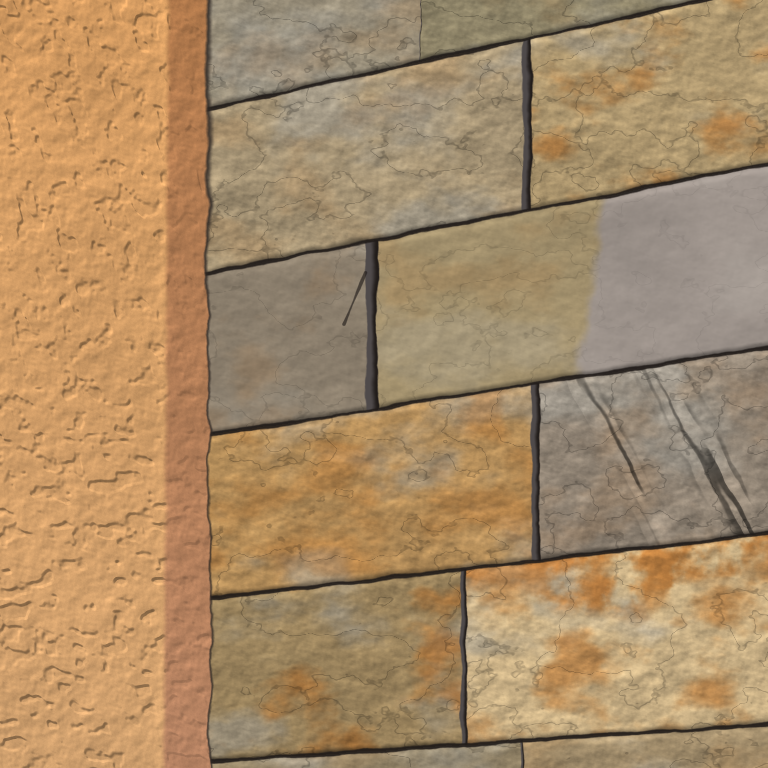
Reproduce this texture procedurally as a Shadertoy shader.

```glsl
// Rough ochre plaster pier beside courses of split stone seen at an angle.
// Courses are a fan of sloping joints; each has one vertical split. Noise
// heights are compared along the light direction to give relief.
#define PIER_CORNER 0.216
#define PIER_EDGE 0.271
#define COURSE_STEP 0.2122
#define FIRST_JOINT 0.143
#define JOINT_HALF 0.0024
#define STONE_RELIEF 0.62
#define PIT_DARKNESS 0.34
#define TO_LIGHT vec2(-0.0025, -0.0035)
#define RUST vec3(0.67, 0.40, 0.15)
#define SLATE vec3(0.55, 0.54, 0.51)
#define GAP vec3(0.13, 0.11, 0.10)

const float splitX[6] = float[6](0.547, 0.686, 0.484, 0.698, 0.604, 0.680);
const float splitHalf[6] = float[6](0.0004, 0.0048, 0.0066, 0.0050, 0.0040, 0.0018);
const vec3 leftStone[6] = vec3[6](
    vec3(0.59, 0.55, 0.47), vec3(0.65, 0.58, 0.46), vec3(0.55, 0.50, 0.43),
    vec3(0.70, 0.55, 0.35), vec3(0.60, 0.51, 0.36), vec3(0.57, 0.51, 0.40));
const vec3 rightStone[6] = vec3[6](
    vec3(0.56, 0.52, 0.41), vec3(0.69, 0.60, 0.44), vec3(0.64, 0.57, 0.43),
    vec3(0.57, 0.52, 0.46), vec3(0.80, 0.70, 0.53), vec3(0.63, 0.55, 0.42));

float hash(vec2 p) {
    vec3 q = fract(vec3(p.xyx) * 0.1031);
    q += dot(q, q.yzx + 33.33);
    return fract((q.x + q.y) * q.z);
}

float noise(vec2 p) {
    vec2 i = floor(p), f = fract(p);
    f = f * f * (3.0 - 2.0 * f);
    return mix(mix(hash(i), hash(i + vec2(1, 0)), f.x),
               mix(hash(i + vec2(0, 1)), hash(i + vec2(1, 1)), f.x), f.y);
}

float fbm(vec2 p) {
    float sum = 0.0, amp = 0.5;
    for (int i = 0; i < 5; i++) {
        sum += amp * noise(p);
        p = mat2(1.6, 1.2, -1.2, 1.6) * p + 7.3;
        amp *= 0.5;
    }
    return sum;
}

// Height of the course joint above x, measured down from the top
float jointAt(float i, float x) {
    float slope = -0.222 + 0.025 * i + 0.0035 * i * i;
    return FIRST_JOINT + COURSE_STEP * i + slope * (x - 0.27);
}

float segment(vec2 p, vec2 a, vec2 b) {
    vec2 d = b - a;
    return length(p - a - d * clamp(dot(p - a, d) / dot(d, d), 0.0, 1.0));
}

// Worm shaped pits: steep at the top, lying flat towards the bottom
float pits(vec2 p) {
    vec2 w = p + 0.012 * vec2(noise(p * 45.0), noise(p * 45.0 + 19.0));
    float steep = noise(mat2(0.9, 0.4, -0.4, 0.9) * w * vec2(88.0, 46.0));
    float flatter = noise(w * vec2(56.0, 98.0) + 31.0);
    float n = mix(steep, flatter, smoothstep(0.25, 0.7, p.y));
    return smoothstep(0.60, 0.80, n + 0.25 * (noise(p * 190.0) - 0.5));
}

vec3 plaster(vec2 p, float corner) {
    float side = smoothstep(-0.004, 0.005, p.x - corner);
    vec3 face = mix(vec3(0.82, 0.60, 0.375), vec3(0.81, 0.625, 0.43), p.y);
    vec3 flank = mix(vec3(0.68, 0.465, 0.29), vec3(0.71, 0.51, 0.385), p.y);
    vec3 col = mix(face, flank, side);
    float edge = pits(p) - pits(p + TO_LIGHT);
    float strength = mix(1.0, 0.4, side);
    col *= 1.0 - strength * (PIT_DARKNESS * max(edge, 0.0) - 0.12 * max(-edge, 0.0));
    col *= 1.0 + 0.45 * (fbm(p * 70.0) - fbm((p + TO_LIGHT) * 70.0));
    col *= 0.94 + 0.12 * fbm(p * 9.0);
    return col * (1.0 + 0.05 * exp(-pow((p.x - corner + 0.006) / 0.006, 2.0)));
}

vec3 stone(vec2 p, int row, bool right, float depth) {
    vec3 col = right ? rightStone[row] : leftStone[row];
    vec2 q = p + float(row) * 3.7 + (right ? 11.0 : 0.0);
    float lilac = 0.0, rough = row == 2 ? 0.5 : 1.0;
    if (row == 2 && right) {
        lilac = smoothstep(-0.008, 0.012, p.x - 0.768 + 0.13 * (p.y - 0.37)
            + 0.03 * (fbm(p * 24.0) - 0.5));
        col = mix(col, vec3(0.62, 0.58, 0.55), lilac);
        rough *= 1.0 - 0.55 * lilac;
    }
    // Mineral clouds
    float cloud = fbm(q * vec2(8.0, 13.0)), stain = fbm(q * vec2(11.0, 17.0) + 40.0);
    float warm = (row == 4 || (row == 1 && right)) ? 0.55 : (row == 3 && !right ? 0.3 : 0.12);
    col = mix(col, SLATE, 0.55 * rough * smoothstep(0.48, 0.70, cloud));
    col = mix(col, RUST, warm * (1.0 - lilac) * smoothstep(0.48, 0.72, stain));
    if (row == 4 && right) {
        float band = 1.0 - smoothstep(0.01, 0.075, depth + 0.16 * (stain - 0.5));
        col = mix(col, RUST, 0.75 * band * smoothstep(0.32, 0.6, fbm(q * 26.0)));
    }
    // Split surface relief
    vec2 grain = vec2(26.0, 38.0);
    float relief = fbm(q * grain) - fbm((q + TO_LIGHT) * grain);
    float fine = fbm(q * 105.0) - 0.48;
    col *= 1.0 + rough * (STONE_RELIEF * 1.6 * relief + 0.22 * fine) + 0.22 * (cloud - 0.48);
    float crease = abs(fbm(q * vec2(14.0, 20.0) + 5.0) - 0.48);
    col *= 1.0 - 0.18 * rough * (1.0 - smoothstep(0.0, 0.018, crease));
    // Slanting dark veins
    if (row == 3 && right) {
        float s = p.x - 0.52 * p.y + 0.016 * (fbm(p * 18.0) - 0.5);
        float zone = exp(-pow((s - 0.5) / 0.018, 2.0)) + exp(-pow((s - 0.612) / 0.03, 2.0));
        float vein = noise(vec2(s * 135.0, p.y * 13.0));
        col *= 1.0 - zone * (0.5 * smoothstep(0.52, 0.85, vein) - 0.12 * (1.0 - vein));
    }
    return col;
}

void mainImage(out vec4 fragColor, in vec2 fragCoord) {
    vec2 p = fragCoord / iResolution.xy;
    p.y = 1.0 - p.y;
    float px = 1.0 / iResolution.y;
    float wobble = fbm(p * 30.0) - 0.48;

    // Find the course and its nearest joint
    int row = 0;
    float depth = 1.0, nearest = 1.0;
    for (int i = 0; i < 5; i++) {
        float d = p.y - jointAt(float(i), p.x) + 0.006 * wobble;
        if (d > 0.0) { row = i + 1; depth = d; }
        if (abs(d) < abs(nearest)) nearest = d;
    }
    float across = p.x - splitX[row] + 0.008 * wobble;
    vec3 col = stone(p, row, across > 0.0, depth);

    // Joints, with a soft shaded lip above each one
    col *= 1.0 - 0.35 * step(nearest, 0.0) * (1.0 - smoothstep(0.002, 0.010, -nearest));
    col *= 1.0 + 0.10 * exp(-pow((nearest - 0.007) / 0.004, 2.0));
    float halfWidth = splitHalf[row] * (0.75 + 0.6 * noise(vec2(p.y * 28.0, float(row))));
    float gap = 1.0 - smoothstep(-px, px, abs(across) - halfWidth);
    vec3 mortar = mix(vec3(0.31, 0.29, 0.29), GAP, smoothstep(-0.3, 0.8, across / halfWidth));
    col = mix(col, mortar, gap);
    float bed = JOINT_HALF * (0.65 + 0.7 * noise(vec2(p.x * 35.0, float(row / 2))));
    col = mix(col, GAP, 0.92 * (1.0 - smoothstep(-px, px, abs(nearest) - bed)));
    float crack = segment(p, vec2(0.476, 0.355), vec2(0.448, 0.422)) + 0.004 * wobble;
    col = mix(col, GAP, 0.65 * (1.0 - smoothstep(0.001, 0.003, crack)));

    // Pier and the narrow shadow where it meets the stone
    float edge = PIER_EDGE + 0.005 * (p.y - 0.5) + 0.012 * wobble;
    float corner = PIER_CORNER + 0.006 * (0.5 - p.y) + 0.006 * wobble;
    float reach = mix(0.008, 0.004, smoothstep(0.2, 0.45, p.y));
    col = mix(col, GAP * 1.4, 0.85 * (1.0 - smoothstep(0.0, reach, p.x - edge)));
    col = mix(plaster(p, corner), col, smoothstep(-reach * 0.5, px, p.x - edge));
    fragColor = vec4(clamp(col, 0.0, 1.0), 1.0);
}
```
